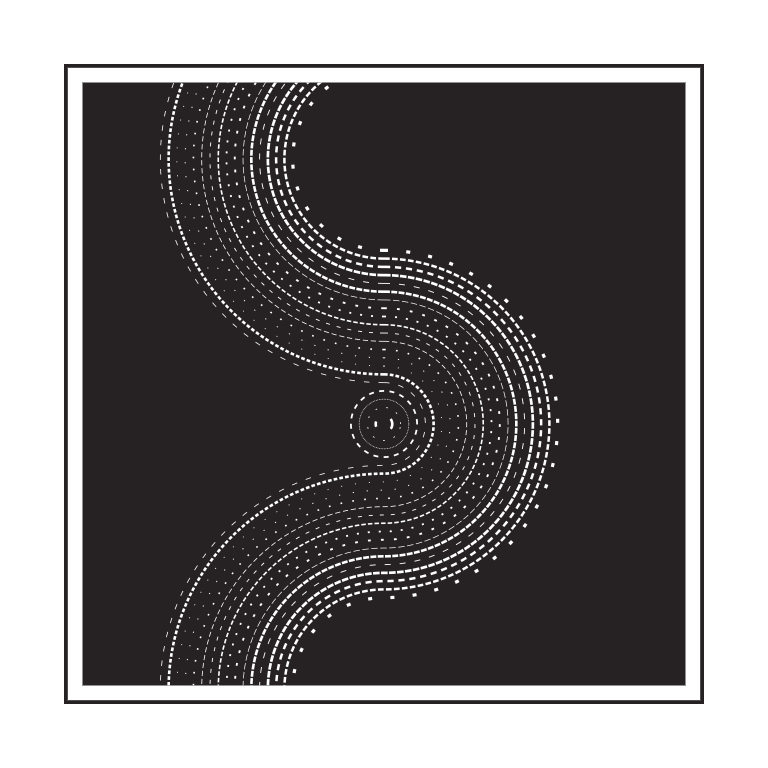
Write a WebGL 2 fragment shader that draws this background.

```glsl
#version 300 es
precision highp float;
// A dark framed panel carrying an S-shaped band of parallel dashed tracks.
// Each track joins three arcs; arc length along it drives a box-filtered
// dash pattern, and small closed rings fill the centre of the middle bend.

uniform vec2 u_resolution;
out vec4 fragColor;

const float PI = 3.14159265;
const float CANVAS = 768.0;          // design units across the canvas
const vec3 INK = vec3(0.149, 0.133, 0.137);
const vec3 PAPER = vec3(1.0);

const float PANEL_HALF = 301.5;      // half side of the dark panel
const float FRAME_INNER = 316.2;     // thin outline around the panel
const float FRAME_OUTER = 320.0;

const vec2 BEND = vec2(384.0, 344.0); // centre of the middle bend
const float BEND_STEP = 265.0;        // height between neighbouring bends
const float SPACING = 8.27;           // distance between tracks
const int TRACKS = 21;
const float RINGS = 4.0;              // innermost tracks are closed rings

// Dash style of every track, from the centre outwards
const float PERIOD[TRACKS] = float[](
  23.4, 11.0, 1.6, 10.37, 14.6, 5.8, 14.0, 14.0, 12.0, 8.0, 11.0,
  6.6, 11.0, 13.0, 9.0, 7.3, 15.0, 8.0, 11.0, 8.0, 22.3);
const float DASH[TRACKS] = float[](
  5.4, 1.8, 0.8, 5.0, 5.5, 3.7, 1.0, 1.2, 1.7, 5.2, 4.0,
  4.5, 2.0, 2.8, 6.5, 5.9, 6.0, 6.6, 6.2, 5.7, 4.0);
const float WIDTH[TRACKS] = float[](
  2.6, 0.8, 0.7, 1.8, 0.8, 2.6, 0.9, 1.0, 1.6, 0.8, 0.9,
  1.6, 1.8, 1.9, 0.7, 2.6, 0.9, 2.7, 2.5, 2.5, 3.2);

// Total dash length laid down between zero and s
float dashIntegral(float s, float period, float dash) {
  return floor(s / period) * dash + min(mod(s, period), dash);
}

// Share of a pixel-wide window covered by dashes
float dashCoverage(float s, float period, float dash, float pixel) {
  float lo = max(s - 0.5 * pixel, 0.0);
  float hi = s + 0.5 * pixel;
  return (dashIntegral(hi, period, dash) - dashIntegral(lo, period, dash)) / (hi - lo);
}

// Share of a pixel-wide window covered by a line of given width
float lineCoverage(float offset, float width, float pixel) {
  float lo = max(offset - 0.5 * pixel, -0.5 * width);
  float hi = min(offset + 0.5 * pixel, 0.5 * width);
  return max(hi - lo, 0.0) / pixel;
}

// Smooth square centred on the canvas
float square(vec2 p, float halfSide, float pixel) {
  vec2 d = abs(p - 0.5 * CANVAS);
  return clamp(0.5 + (halfSide - max(d.x, d.y)) / pixel, 0.0, 1.0);
}

float tracks(vec2 p, float pixel) {
  vec2 q = p - BEND;
  float radius = length(q);
  bool ring = radius < (RINGS + 0.5) * SPACING;
  bool left = q.x < 0.0 && !ring;
  bool upper = q.y > 0.0;

  // Left-hand bends open the other way, so their radius counts inwards
  vec2 side = q - vec2(0.0, upper ? BEND_STEP : -BEND_STEP);
  if (left) radius = BEND_STEP - length(side);
  float index = floor(radius / SPACING + 0.5);
  if (index < 1.0 || index > float(TRACKS)) return 0.0;
  if (left && index <= RINGS) return 0.0;
  float trackRadius = index * SPACING;

  // Arc length, measured both ways from the upper joint
  float s;
  if (ring) {
    s = trackRadius * mod(atan(q.y, q.x), 2.0 * PI);
  } else if (!left) {
    s = trackRadius * atan(q.x, q.y);
  } else {
    s = (BEND_STEP - trackRadius) * atan(-side.x, upper ? -side.y : side.y);
    if (!upper) s += PI * trackRadius;
  }

  int i = int(index) - 1;
  return dashCoverage(s, PERIOD[i], DASH[i], pixel)
       * lineCoverage(radius - trackRadius, WIDTH[i], pixel);
}

void main() {
  float side = min(u_resolution.x, u_resolution.y);
  float pixel = CANVAS / side;
  vec2 p = (gl_FragCoord.xy - 0.5 * u_resolution) * pixel + 0.5 * CANVAS;

  // Paper, outline, panel, then the tracks inside the panel
  float panel = square(p, PANEL_HALF, pixel);
  float frame = square(p, FRAME_OUTER, pixel) - square(p, FRAME_INNER, pixel);
  vec3 color = mix(PAPER, INK, max(panel, frame));
  color = mix(color, PAPER, panel * tracks(p, pixel));
  fragColor = vec4(color, 1.0);
}
```
